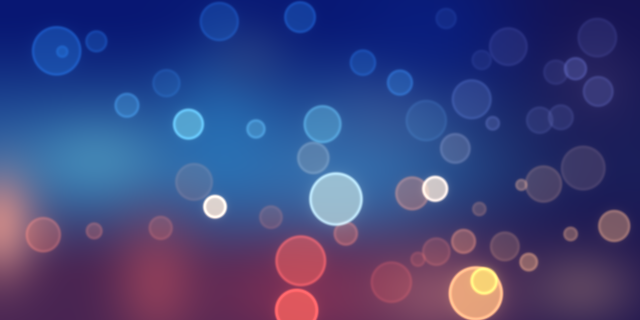
A Shadertoy shader for this background:

```glsl
// Soft bokeh lights over a blue dusk that fades into plum and coral.
#define LEFT_DISCS 15
#define RIGHT_DISCS 27
#define EDGE_SOFTNESS 0.005
#define RIM_STRENGTH 0.22
#define SCATTER_OPACITY 0.36
#define SEED 3.0

const vec3 NAVY  = vec3(0.03, 0.09, 0.45);
const vec3 STEEL = vec3(0.16, 0.38, 0.64);
const vec3 PLUM  = vec3(0.28, 0.14, 0.32);
const vec3 NIGHT = vec3(0.09, 0.07, 0.30);
const vec3 BLUE  = vec3(0.14, 0.45, 0.84);
const vec3 CYAN  = vec3(0.40, 0.74, 0.88);
const vec3 CORAL = vec3(0.97, 0.38, 0.37);
const vec3 PEACH = vec3(0.98, 0.70, 0.50);
const vec3 MAUVE = vec3(0.40, 0.36, 0.64);
const vec3 CREAM = vec3(1.00, 0.92, 0.85);

float hash(float n) {
    return fract(sin(n * 127.1 + SEED) * 43758.5453);
}

// Elliptical blur of colour
void glow(inout vec3 col, vec2 p, vec2 center, vec2 size, vec3 tint, float amount) {
    vec2 q = (p - center) / size;
    col = mix(col, tint, amount * exp(-dot(q, q)));
}

// Translucent disc with a brighter rim and a faint halo
void disc(inout vec3 col, vec2 p, vec2 center, float radius, vec3 tint, float opacity) {
    float d = length(p - center) - radius;
    float fill = 1.0 - smoothstep(-EDGE_SOFTNESS, EDGE_SOFTNESS, d);
    float rim = exp(-pow((d + EDGE_SOFTNESS) / EDGE_SOFTNESS, 2.0));
    float halo = exp(-max(d, 0.0) / (0.2 * radius)) * (1.0 - fill);
    col = mix(col, tint, opacity * (fill * 0.9 + halo * 0.15));
    col += tint * rim * opacity * RIM_STRENGTH;
}

// Light colour by place: blue above, coral below, warmer to the right
vec3 lightTint(vec2 c) {
    float right = smoothstep(1.2, 1.6, c.x);
    vec3 high = mix(mix(CYAN, BLUE, smoothstep(0.5, 0.85, c.y)), MAUVE, right * 0.8);
    vec3 low = mix(CORAL, PEACH, max(right, smoothstep(0.1, 0.4, c.y) * 0.6));
    return mix(low, high, smoothstep(0.36, 0.62, c.y));
}

vec3 backdrop(vec2 p) {
    vec3 col = mix(PLUM, STEEL, smoothstep(0.12, 0.5, p.y));
    col = mix(col, NAVY, smoothstep(0.46, 0.97, p.y));
    col = mix(col, NIGHT, 0.85 * smoothstep(1.05, 1.9, p.x));

    // Cool haze
    glow(col, p, vec2(0.30, 0.50), vec2(0.22, 0.14), vec3(0.32, 0.61, 0.75), 0.60);
    glow(col, p, vec2(0.70, 0.58), vec2(0.17, 0.25), vec3(0.15, 0.47, 0.74), 0.60);
    glow(col, p, vec2(1.05, 0.42), vec2(0.30, 0.18), vec3(0.24, 0.48, 0.72), 0.50);
    glow(col, p, vec2(1.22, 0.65), vec2(0.20, 0.15), vec3(0.32, 0.42, 0.62), 0.35);
    glow(col, p, vec2(0.78, 0.82), vec2(0.13, 0.12), vec3(0.21, 0.28, 0.51), 0.35);
    glow(col, p, vec2(1.35, 0.92), vec2(0.25, 0.22), vec3(0.03, 0.13, 0.53), 0.60);

    // Warm haze
    glow(col, p, vec2(0.00, 0.30), vec2(0.12, 0.17), vec3(0.86, 0.57, 0.54), 0.85);
    glow(col, p, vec2(0.49, 0.12), vec2(0.14, 0.20), vec3(0.70, 0.30, 0.37), 0.60);
    glow(col, p, vec2(0.95, 0.08), vec2(0.30, 0.17), vec3(0.60, 0.21, 0.34), 0.60);
    glow(col, p, vec2(1.38, 0.08), vec2(0.22, 0.15), vec3(0.70, 0.42, 0.46), 0.60);
    glow(col, p, vec2(1.82, 0.10), vec2(0.18, 0.13), vec3(0.50, 0.37, 0.42), 0.60);
    glow(col, p, vec2(1.86, 0.74), vec2(0.14, 0.14), vec3(0.21, 0.18, 0.40), 0.50);
    return col;
}

// Evenly spread discs with random jitter, size and strength
void scatter(inout vec3 col, vec2 p, int count, vec2 corner, vec2 extent) {
    for (int i = 0; i < count; i++) {
        float n = float(i) + corner.x * 31.0;
        vec2 cell = vec2((float(i) + hash(n)) / float(count),
                         fract(float(i) * 0.618 + 0.25 * hash(n + 50.0)));
        vec2 center = corner + extent * cell;
        float radius = mix(0.018, 0.072, hash(n + 90.0));
        float opacity = SCATTER_OPACITY * mix(0.5, 1.4, hash(n + 130.0));
        disc(col, p, center, radius, lightTint(center), opacity);
    }
}

void mainImage(out vec4 fragColor, in vec2 fragCoord) {
    vec2 p = fragCoord / iResolution.xy * vec2(2.0, 1.0);
    vec3 col = backdrop(p);

    scatter(col, p, LEFT_DISCS, vec2(0.08, 0.06), vec2(1.1, 0.9));
    scatter(col, p, RIGHT_DISCS, vec2(1.22, 0.10), vec2(0.7, 0.88));

    // Main lights
    disc(col, p, vec2(0.177, 0.841), 0.078, BLUE, 0.50);
    disc(col, p, vec2(0.589, 0.612), 0.049, CYAN, 0.80);
    disc(col, p, vec2(1.008, 0.612), 0.060, CYAN, 0.50);
    disc(col, p, vec2(1.050, 0.378), 0.084, mix(CYAN, CREAM, 0.5), 0.88);
    disc(col, p, vec2(0.672, 0.354), 0.037, CREAM, 0.92);
    disc(col, p, vec2(1.360, 0.410), 0.041, CREAM, 0.85);
    disc(col, p, vec2(0.940, 0.185), 0.080, CORAL, 0.62);
    disc(col, p, vec2(0.927, 0.030), 0.068, CORAL, 0.90);
    disc(col, p, vec2(1.487, 0.083), 0.085, PEACH, 0.95);
    disc(col, p, vec2(1.513, 0.122), 0.043, vec3(1.0, 0.90, 0.45), 0.80);

    fragColor = vec4(clamp(col, 0.0, 1.0), 1.0);
}
```
